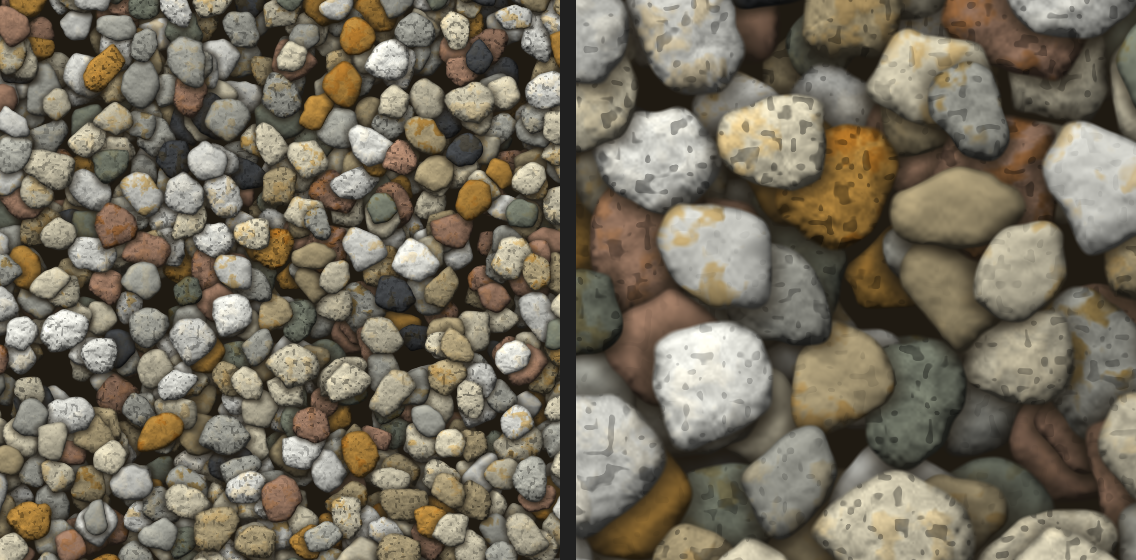
Left, the full canvas; right, a detail of the centre.
This texture is drawn by a three.js fragment shader. Its source:

```glsl
// Loose heap of small, softly lit river pebbles in cream, grey, ochre and pink.
// Rotated jittered grids are painted bottom to top; each stone is a rounded
// polygon with a domed normal, mottled surface and a soft contact shadow.
varying vec2 vUv;

const float CELL = 0.080;          // grid spacing in canvas units
const int LAYERS = 6;
const int FACES = 7;               // sides of each rounded polygon
const float PRESENCE = 0.70;       // chance that a cell holds a stone
const float EDGE = 0.040;          // softness of the outlines
const float AMBIENT = 0.31;
const float DIFFUSE = 0.84;
const vec3 LIGHT = vec3(-0.24, 0.56, 0.79);
const vec3 GAP = vec3(0.12, 0.10, 0.07);
const vec3 WHITE = vec3(0.85, 0.85, 0.82);
const vec3 CREAM = vec3(0.80, 0.77, 0.67);
const vec3 GREY = vec3(0.65, 0.65, 0.61);
const vec3 BEIGE = vec3(0.67, 0.61, 0.47);
const vec3 PINK = vec3(0.64, 0.50, 0.41);
const vec3 OCHRE = vec3(0.68, 0.51, 0.24);
const vec3 MOSS = vec3(0.46, 0.48, 0.42);
const vec3 SLATE = vec3(0.27, 0.28, 0.29);

vec4 hash4(vec2 p) {
  vec4 q = fract(p.xyxy * vec4(0.1031, 0.1030, 0.0973, 0.1099));
  q += dot(q, q.wzxy + 33.33);
  return fract((q.xxyz + q.yzzw) * q.zywx);
}

float noise(vec2 p) {
  vec2 i = floor(p), f = fract(p);
  f = f * f * (3.0 - 2.0 * f);
  float low = mix(hash4(i).x, hash4(i + vec2(1.0, 0.0)).x, f.x);
  float high = mix(hash4(i + vec2(0.0, 1.0)).x, hash4(i + 1.0).x, f.x);
  return mix(low, high, f.y);
}

float fbm(vec2 p) {
  return 0.53 * noise(p) + 0.30 * noise(p * 2.1 + 7.3) + 0.17 * noise(p * 4.7 + 3.1);
}

mat2 rotation(float a) {
  return mat2(cos(a), sin(a), -sin(a), cos(a));
}

vec3 stoneColor(float pick) {
  if (pick < 0.17) return WHITE;
  if (pick < 0.40) return CREAM;
  if (pick < 0.60) return GREY;
  if (pick < 0.76) return BEIGE;
  if (pick < 0.84) return PINK;
  if (pick < 0.90) return OCHRE;
  if (pick < 0.96) return MOSS;
  return SLATE;
}

// Gauge of a rounded polygon: x is 1 on the outline, yz points outward.
vec3 stoneShape(vec2 p, vec2 radii, float axis, vec2 seed) {
  float sum = 0.0;
  vec2 slope = vec2(0.0);
  for (int i = 0; i < FACES; i++) {
    vec4 h = hash4(seed + float(i) * 3.7);
    float angle = 6.2832 * (float(i) + 0.75 * h.x) / float(FACES);
    vec2 n = vec2(cos(angle), sin(angle));
    vec2 support = radii * vec2(cos(angle - axis), sin(angle - axis));
    float r = length(support) * mix(0.82, 1.10, h.y);
    float x = max(dot(p, n) / r, 0.0);
    float x2 = x * x, x4 = x2 * x2;
    sum += x4 * x4;
    slope += n * x4 * x2 * x / r;
  }
  return vec3(sqrt(sqrt(sqrt(sum))), slope / (length(slope) + 0.00001));
}

// Mottled mineral colour and wrapped light on one stone.
vec3 stoneSurface(vec2 p, vec3 shape, vec2 seed, vec4 traits) {
  vec2 q = p * 5.0 + seed * 1.7;
  float mottle = fbm(q);
  vec2 bump = vec2(fbm(q + vec2(0.25, 0.0)), fbm(q + vec2(0.0, 0.25))) - mottle;
  float grain = noise(q * 9.0) - 0.5;

  vec3 albedo = stoneColor(traits.x) * mix(0.88, 1.07, traits.y);
  float stain = smoothstep(0.50, 0.72, mottle) * traits.z * traits.z;
  albedo = mix(albedo, albedo * vec3(0.86, 0.72, 0.46), stain);
  albedo *= 0.86 + 0.28 * mottle + 0.11 * grain * traits.w;
  albedo *= 1.0 - 0.35 * traits.w * smoothstep(0.70, 0.82, noise(q * 3.3));

  float g = min(shape.x, 1.0);
  vec2 tilt = shape.yz * 0.92 * g * g * sqrt(g) - bump * mix(0.5, 1.5, traits.w);
  vec3 normal = normalize(vec3(tilt, sqrt(max(1.0 - dot(tilt, tilt), 0.08))));
  float light = AMBIENT + DIFFUSE * max(dot(normal, LIGHT), 0.0);
  return albedo * light * (1.0 - 0.25 * smoothstep(0.85, 1.02, shape.x));
}

vec3 paintLayer(vec3 color, float layer) {
  mat2 turn = rotation(layer * 1.27 + 0.4);
  vec2 grid = turn * (vUv / CELL) + layer * 37.3 + 100.0;
  vec2 home = floor(grid);
  float depth = mix(0.74, 1.0, layer / float(LAYERS - 1));
  for (int y = -1; y <= 1; y++) {
    for (int x = -1; x <= 1; x++) {
      vec2 id = home + vec2(float(x), float(y));
      vec2 seed = id + layer * 71.0;
      vec4 place = hash4(seed), form = hash4(seed + 19.7);
      vec2 p = (grid - id - 0.5 - 0.55 * (place.xy - 0.5)) * turn;
      if (place.z > PRESENCE || dot(p, p) > 1.1) continue;

      float size = mix(0.34, 0.51, form.x);
      float stretch = mix(1.0, 1.32, form.y);
      p += 0.05 * (vec2(noise(p * 6.0 + seed), noise(p * 6.0 + seed + 41.0)) - 0.5);
      vec3 shape = stoneShape(p, size * vec2(stretch, 1.0 / stretch), form.z * 6.2832, seed);

      // The shadow is deepest below the stone, away from the light.
      float shadow = 1.0 - smoothstep(0.88, 1.42, shape.x);
      color = mix(color, GAP, shadow * mix(0.42, 0.82, 0.5 - 0.5 * shape.z));
      float cover = 1.0 - smoothstep(1.0 - EDGE, 1.0 + EDGE, shape.x);
      if (cover > 0.0) {
        vec3 stone = stoneSurface(p, shape, seed, hash4(seed + 53.1));
        color = mix(color, stone * depth, cover);
      }
    }
  }
  return color;
}

void main() {
  vec3 color = GAP;
  for (int i = 0; i < LAYERS; i++) color = paintLayer(color, float(i));
  gl_FragColor = vec4(color, 1.0);
}
```
